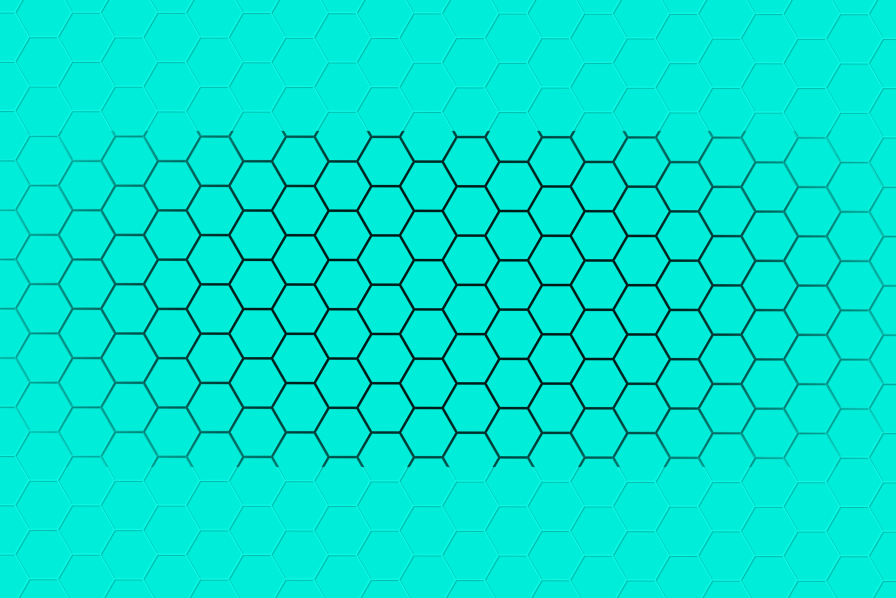
This pattern is drawn by a Shadertoy shader. Its source:

```glsl
// Dark hexagon mesh glowing out of a turquoise panel embossed with the same grid.

// Lengths are in canvas heights
const float PITCH = 0.0824;                   // distance between opposite hexagon sides
const vec2 GRID_ORIGIN = vec2(0.3594, 0.7305);
const float GRID_TILT = 0.002;
const float LINE_HALF = 0.0021;
const float EMBOSS_HALF = 0.0010;
const vec2 EMBOSS_SHIFT = vec2(-0.0021, 0.0018);

const vec2 BAND = vec2(0.219, 0.781);         // lower and upper limit of the dark mesh
const vec2 FADE_CENTER = vec2(0.75, 0.51);
const vec2 FADE_RADII = vec2(0.75, 0.41);
const vec2 FADE_RANGE = vec2(0.40, 1.25);

const vec3 TURQUOISE = vec3(0.0, 0.93, 0.85);
const vec3 HIGHLIGHT = vec3(0.08, 1.0, 0.93);
const vec3 SHADOW = vec3(0.0, 0.62, 0.57);
const vec3 INK = vec3(0.0, 0.10, 0.09);

// Distance to the nearest edge of a flat-topped hexagon grid
float hexEdge(vec2 p) {
    p -= GRID_ORIGIN;
    p.y += GRID_TILT * p.x;
    vec2 cell = PITCH * vec2(sqrt(3.0), 1.0);
    vec2 a = abs(mod(p + 0.5 * cell, cell) - 0.5 * cell);
    vec2 b = abs(mod(p, cell) - 0.5 * cell);
    vec2 q = dot(a, a) < dot(b, b) ? a : b;
    return 0.5 * PITCH - max(q.y, dot(q, vec2(0.8660, 0.5)));
}

// Smooth coverage of a grid line
float gridLine(vec2 p, float halfWidth, float soft) {
    return 1.0 - smoothstep(halfWidth - soft, halfWidth + soft, hexEdge(p));
}

void mainImage(out vec4 fragColor, in vec2 fragCoord) {
    vec2 p = fragCoord / iResolution.y;
    float soft = 0.75 / iResolution.y;

    // Embossed grid: the shift shows on one diagonal and cancels on the other
    float shade = gridLine(p, EMBOSS_HALF, soft);
    float shine = gridLine(p - EMBOSS_SHIFT, EMBOSS_HALF, soft);
    vec3 color = mix(TURQUOISE, SHADOW, 0.65 * shade * (1.0 - shine));
    color = mix(color, HIGHLIGHT, 0.65 * shine);

    // Dark mesh: elliptic fade, cut off above and below
    float radius = length((p - FADE_CENTER) / FADE_RADII);
    float fade = 1.0 - smoothstep(FADE_RANGE.x, FADE_RANGE.y, radius);
    float band = smoothstep(BAND.x - soft, BAND.x + soft, p.y)
               * (1.0 - smoothstep(BAND.y - soft, BAND.y + soft, p.y));
    color = mix(color, INK, gridLine(p, LINE_HALF, soft) * fade * band);

    fragColor = vec4(color, 1.0);
}
```
